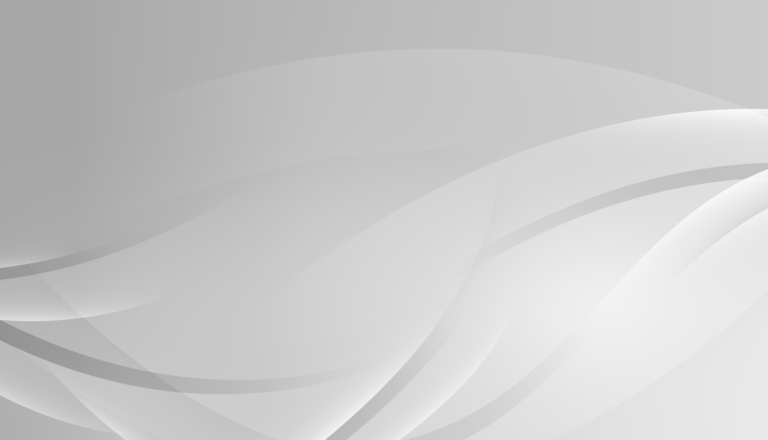
This background is drawn by a Shadertoy shader. Its source:

```glsl
// Soft grey backdrop of overlapping translucent waves with glowing rims.

// Parabola through three points, evaluated at t.
float arc(float t, vec2 a, vec2 b, vec2 c) {
    float slope = (b.y - a.y) / (b.x - a.x);
    float bend = ((c.y - b.y) / (c.x - b.x) - slope) / (c.x - a.x);
    return a.y + slope * (t - a.x) + bend * (t - a.x) * (t - b.x);
}

// Smooth-edged half plane.
float side(float d) {
    return smoothstep(-0.002, 0.002, d);
}

// Light that starts sharply at d = 0 and fades over the given reach.
float rim(float d, float reach) {
    return side(d) * exp(-max(d, 0.0) / reach);
}

// Strip between two signed distances.
float band(float inner, float outer) {
    return side(inner) * side(outer);
}

void mainImage(out vec4 fragColor, in vec2 fragCoord) {
    vec2 p = fragCoord / iResolution.xy;
    float x = p.x, y = p.y;

    // Base gradient and the broad glows at the centre and right
    float grey = 0.655 + 0.14 * pow(clamp((x - 0.1) / 0.9, 0.0, 1.0), 0.8);
    grey += 0.065 * smoothstep(0.7, 0.25, y) * smoothstep(-0.15, 0.25, x);
    vec2 c = (p - vec2(0.45, 0.55)) * vec2(1.0, 0.8);
    grey += 0.025 * exp(-dot(c, c) * 25.0);
    vec2 q = (p - vec2(0.77, 0.31)) * vec2(1.5, 1.0);
    grey += 0.05 * exp(-dot(q, q) * 22.0);

    // Wide upper arch
    float arch = arc(x, vec2(0.12, 0.72), vec2(0.586, 0.889), vec2(0.97, 0.755)) - y;
    grey += smoothstep(0.1, 0.45, x) * (0.024 * side(arch) + 0.012 * rim(arch, 0.12));

    // Shaded sail on the left
    float sailTop = arc(x, vec2(0.1, 0.455), vec2(0.325, 0.602), vec2(0.65, 0.655)) - y;
    float sailLow = y - arc(x, vec2(0.0, 0.364), vec2(0.13, 0.414), vec2(0.34, 0.595));
    float sailFade = smoothstep(0.36, 0.12, x);
    grey -= 0.012 * rim(sailTop, 0.08) * smoothstep(0.05, 0.3, x) * smoothstep(0.68, 0.55, x);
    grey += 0.03 * side(-sailLow) * sailFade;
    grey -= 0.025 * rim(sailLow, 0.05) * sailFade;
    grey -= 0.06 * band(sailLow, 0.027 - sailLow) * smoothstep(0.2, 0.0, x);
    grey += 0.14 * rim(sailLow - 0.027, 0.02) * smoothstep(0.11, 0.0, x);

    // Large rising wave
    float wave = arc(x, vec2(0.3125, 0.273), vec2(0.651, 0.636), vec2(1.0, 0.752)) - y;
    float waveFade = smoothstep(0.28, 0.65, x);
    grey += waveFade * (0.03 * side(wave) + 0.014 * rim(wave, 0.1));
    grey += 0.13 * rim(wave, 0.035) * smoothstep(0.7, 1.0, x);

    // Dark ribbon beneath it
    float ribbon = arc(x, vec2(0.625, 0.432), vec2(0.78, 0.557), vec2(1.0, 0.63)) - y;
    float ribbonFade = smoothstep(0.57, 0.95, x);
    float fold = 0.32 + 0.37 * tanh((x - 0.785) * 5.1) - y;
    grey -= (0.02 + 0.08 * ribbonFade) * band(ribbon, 0.034 - ribbon)
          * smoothstep(0.57, 0.68, x) * side(-fold);
    grey += 0.015 * rim(ribbon - 0.034, 0.1) * smoothstep(0.6, 0.8, x);

    // S-shaped folds sweeping to the right edge
    float innerFold = 0.275 + 0.37 * tanh((x - 0.825) * 4.75) - y;
    float foldRight = smoothstep(0.72, 0.98, x);
    grey += 0.11 * rim(fold, 0.05) * foldRight;
    grey -= band(fold, 0.05 - fold) * 0.055 * smoothstep(0.8, 0.6, x);
    grey -= 0.06 * rim(-innerFold, 0.025) * smoothstep(0.85, 1.0, x);
    grey += 0.05 * rim(innerFold, 0.04) * smoothstep(0.85, 1.0, x);

    // Faint crease in the lower right corner
    float crease = arc(x, vec2(0.716, 0.0), vec2(0.846, 0.125), vec2(1.0, 0.34)) - y;
    grey -= 0.018 * rim(crease, 0.12);

    // Two upright blades, bright toward the bottom
    float blade = arc(y, vec2(0.0, 0.423), vec2(0.273, 0.573), vec2(0.636, 0.651)) - x;
    float lowGlow = smoothstep(0.32, 0.0, y);
    grey += 0.14 * rim(blade, 0.03) * lowGlow;
    grey -= 0.02 * rim(-blade, 0.02) * smoothstep(0.64, 0.5, y);
    grey -= 0.085 * band(-blade, blade + 0.028) * lowGlow;
    float shortBlade = arc(y, vec2(0.0, 0.52), vec2(0.17, 0.625), vec2(0.33, 0.677)) - x;
    grey += 0.1 * rim(shortBlade, 0.022) * smoothstep(0.34, 0.0, y);

    // Bright tongue at the left edge
    float tongue = y - arc(x, vec2(0.0, 0.273), vec2(0.104, 0.277), vec2(0.215, 0.323));
    grey += 0.17 * rim(tongue, 0.03) * smoothstep(0.24, 0.03, x);

    // Long dark hanging ribbon
    float hangTop = arc(x, vec2(0.0, 0.273), vec2(0.195, 0.155), vec2(0.52, 0.2)) - y;
    float hangLow = y - arc(x, vec2(0.0, 0.227), vec2(0.13, 0.141), vec2(0.4, 0.122));
    float hangFade = smoothstep(0.55, 0.0, x);
    grey -= 0.13 * hangFade * band(hangTop, hangLow);
    grey += 0.03 * rim(-hangLow, 0.1) * hangFade;

    // Crossing veils in the lower left corner
    float veil = y - arc(x, vec2(0.0, 0.47), vec2(0.12, 0.26), vec2(0.365, 0.0));
    float veilFade = smoothstep(0.5, 0.2, y) * smoothstep(0.42, 0.3, x);
    grey += 0.015 * rim(veil, 0.08) * veilFade;
    grey -= 0.03 * rim(-veil, 0.05) * veilFade;
    float corner = y - arc(x, vec2(0.0, 0.102), vec2(0.078, 0.045), vec2(0.17, 0.011));
    grey += 0.14 * rim(corner, 0.04) * smoothstep(0.2, 0.0, x);
    grey -= 0.02 * side(-corner) * smoothstep(0.2, 0.0, x);
    float spur = x - arc(y, vec2(0.0, 0.163), vec2(0.068, 0.117), vec2(0.205, 0.045));
    grey += 0.12 * rim(spur, 0.03) * smoothstep(0.22, 0.0, y);

    fragColor = vec4(vec3(clamp(grey, 0.0, 0.97)), 1.0);
}
```
